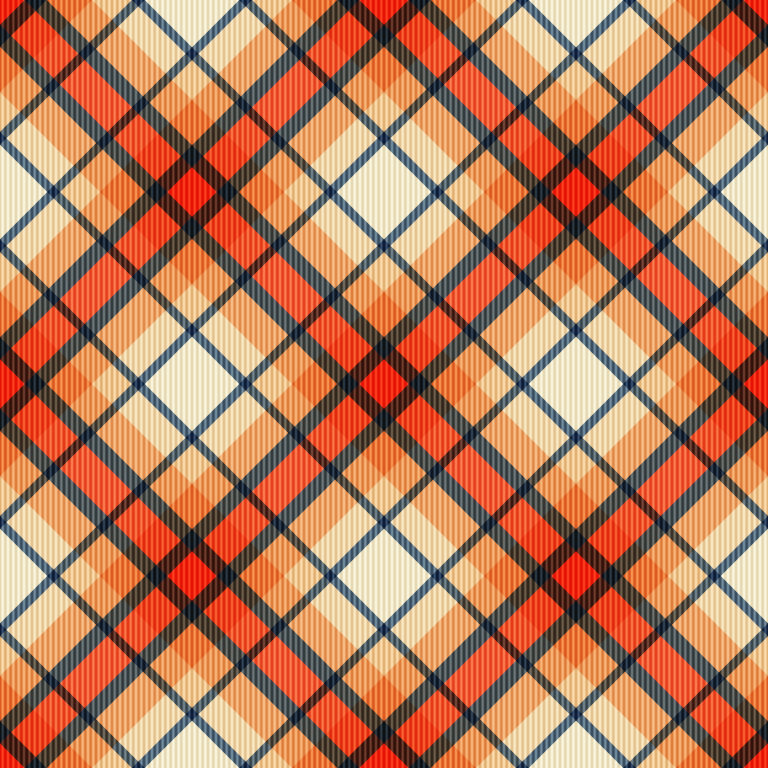
Reproduce this pattern procedurally as a three.js fragment shader.

```glsl
// Diagonal tartan in red, orange, cream and navy with fine vertical ribbing.
varying vec2 vUv;

const float TAU = 6.2831853;

// Soft step, about one pixel wide on a 512 canvas
float edge(float at, float d) {
  return smoothstep(at - 0.0025, at + 0.0025, d);
}

// Thread colour across one sett, mirrored about the red stripe
vec3 sett(float t) {
  float d = abs(fract(t + 0.5) - 0.5);
  vec3 red = vec3(0.99, 0.14, 0.05);
  vec3 dark = vec3(0.09, 0.12, 0.15);
  vec3 orange = vec3(0.96, 0.47, 0.21);
  vec3 peach = vec3(0.98, 0.81, 0.58);
  vec3 navy = vec3(0.11, 0.19, 0.31);
  vec3 cream = vec3(0.99, 0.95, 0.82);

  vec3 c = mix(red, dark, edge(0.064, d));
  c = mix(c, orange, edge(0.122, d));
  c = mix(c, peach, edge(0.240, d));
  c = mix(c, navy, edge(0.343, d));
  return mix(c, cream, edge(0.377, d));
}

void main() {
  // Two setts along each diagonal: the cloth repeats 2 by 2
  vec3 warp = sett(2.0 * (vUv.x + vUv.y));
  vec3 weft = sett(2.0 * (vUv.x - vUv.y));

  // Crossing threads blend by their geometric mean
  vec3 cloth = sqrt(warp * weft);

  // Ribs deepen and lift the colour in turn
  float rib = cos(TAU * 144.0 * vUv.x);
  cloth = pow(cloth, vec3(1.0 + 0.32 * rib)) * (0.95 - 0.05 * rib);

  gl_FragColor = vec4(cloth, 1.0);
}
```
